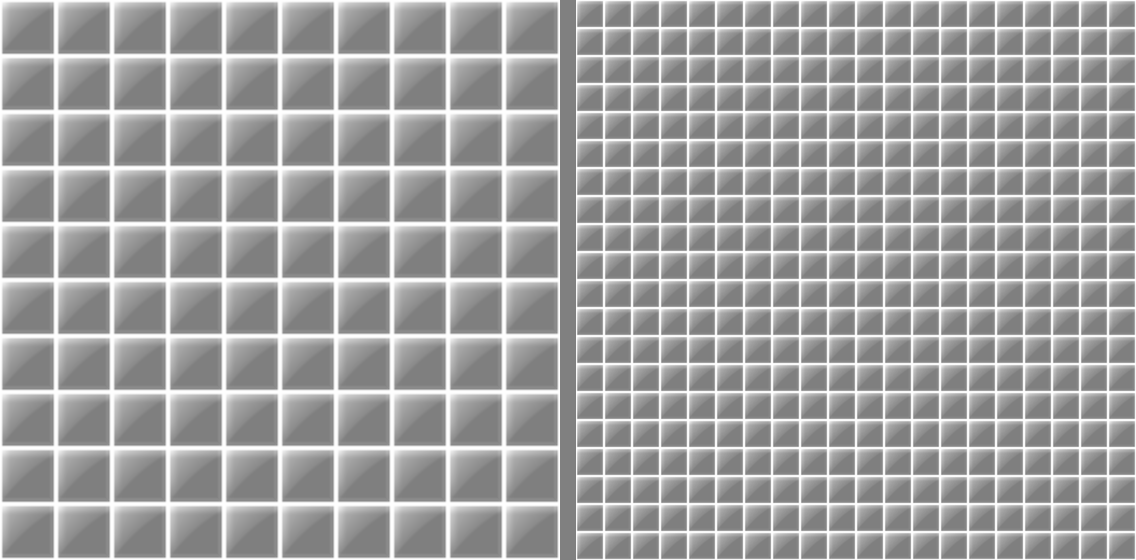
Left: one tile. Right: repeated 2 by 2.
Give the GLSL for this pattern, as a WebGL 2 fragment shader.

```glsl
#version 300 es
precision highp float;
// A ten by ten grid of glossy grey tiles with soft white grout.
// Each cell is shaded from its distance to the four sides, plus a sheen
// above a curved diagonal; whole repeats make the canvas tile seamlessly.

uniform vec2 u_resolution;
out vec4 outColor;

const float TILES = 10.0;            // repeats across and down
const vec3 TILE_GREY = vec3(0.498);
const vec3 GROUT_WHITE = vec3(0.995);

// Lengths below are fractions of one cell
const float GROUT_CORE = 0.014;      // half width of pure white
const float GROUT_FADE = 0.066;      // where the white has died out
const float BEVEL_WIDTH = 0.21;      // lit strips at the top and left
const float RIM_INNER = 0.135;       // faint strips at the right and bottom
const float RIM_OUTER = 0.075;

const float SHEEN_STEP = 0.035;      // brightness jump at the sheen's edge
const float SHEEN_SLOPE = 0.23;      // brightening towards the top left
const float TOP_LIGHT = 0.11;
const float LEFT_LIGHT = 0.08;
const float RIM_LIGHT = 0.055;

// Height of the curved lower edge of the sheen
float sheenEdge(float x) {
    return 1.28 * x - 0.4 * x * x;
}

// Strength of a lit strip, by distance from its side
float bevel(float d) {
    return 1.0 - smoothstep(0.04, BEVEL_WIDTH, d);
}

// Faint raised strip with a darker line outside it
float rim(float d) {
    float strip = 1.0 - smoothstep(RIM_OUTER, RIM_INNER, d);
    return strip * mix(0.5, 1.0, smoothstep(0.06, 0.09, d));
}

float tileLight(vec2 cell) {
    // Diagonal sheen
    float height = cell.y - sheenEdge(cell.x);
    float light = SHEEN_STEP * smoothstep(-0.03, 0.07, height)
                + SHEEN_SLOPE * max(height, 0.0);

    // Lit top and left sides
    light += TOP_LIGHT * bevel(1.0 - cell.y);
    light += LEFT_LIGHT * bevel(cell.x) * smoothstep(0.0, 0.5, cell.y);

    // Faint right and bottom sides
    return light + RIM_LIGHT * max(rim(1.0 - cell.x), rim(cell.y));
}

void main() {
    vec2 uv = gl_FragCoord.xy / u_resolution;
    vec2 cell = fract(uv * TILES);
    vec2 pixel = TILES / u_resolution;

    // Soft grout along each axis, never sharper than a pixel
    vec2 side = min(cell, 1.0 - cell);
    vec2 fade = max(vec2(GROUT_FADE), GROUT_CORE + pixel);
    vec2 lines = 1.0 - smoothstep(vec2(GROUT_CORE), fade, side);
    float grout = 1.0 - (1.0 - lines.x) * (1.0 - lines.y);

    vec3 tile = TILE_GREY + tileLight(cell);
    outColor = vec4(mix(tile, GROUT_WHITE, grout), 1.0);
}
```
